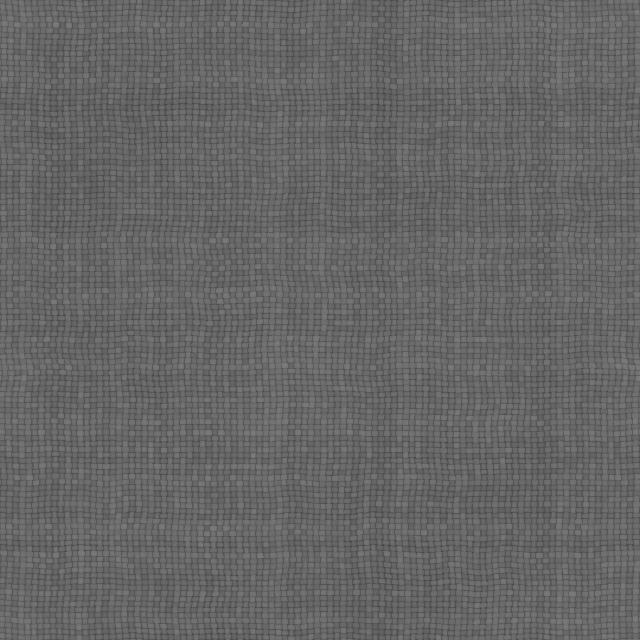
Give the GLSL for this texture, as a Shadertoy shader.

```glsl
// Grey plain-weave cloth with uneven threads, dark gaps and soft blotchy wear.

const vec2  THREADS     = vec2(100.0, 116.0); // threads across and down (even, so it tiles)
const vec2  HALF_WIDTH  = vec2(0.35, 0.42);   // half widths of warp and weft, in cells
const float WIDTH_VARY  = 0.07;               // width change between threads
const float WOBBLE      = 0.30;               // sideways drift, in cells
const float SOFTNESS    = 0.12;               // edge blur, in cells
const float THREAD_VARY = 0.018;              // tone change between threads
const float KNOT_VARY   = 0.022;              // tone change between crossings
const float BLOTCH      = 0.040;              // strength of broad wear
const float FIBRE       = 0.022;              // strength of fine grain
const vec3  GAP_COLOR   = vec3(0.27);
const vec3  UNDER_COLOR = vec3(0.345);
const vec3  EDGE_COLOR  = vec3(0.375);
const vec3  CREST_COLOR = vec3(0.435);

float hash(vec2 p) {
    vec3 q = fract(vec3(p.xyx) * 0.1031);
    q += dot(q, q.yzx + 33.33);
    return fract((q.x + q.y) * q.z);
}

// Value noise on the unit square that wraps after "cells" steps.
float noise(vec2 uv, vec2 cells, float seed) {
    vec2 p = uv * cells;
    vec2 i = floor(p);
    vec2 f = p - i;
    f = f * f * (3.0 - 2.0 * f);
    vec2 a = mod(i, cells) + seed;
    vec2 b = mod(i + 1.0, cells) + seed;
    return mix(mix(hash(a), hash(vec2(b.x, a.y)), f.x),
               mix(hash(vec2(a.x, b.y)), hash(b), f.x), f.y);
}

// Soft band around zero.
float band(float x, float halfWidth, float blur) {
    return 1.0 - smoothstep(halfWidth - blur, halfWidth + blur, abs(x));
}

vec3 weave(vec2 uv, vec2 pixel) {
    // Threads drift slightly, both broadly and locally
    vec2 drift = vec2(noise(uv, vec2(9.0, 24.0), 11.0), noise(uv, vec2(24.0, 9.0), 47.0)) - 0.5;
    vec2 p = uv * THREADS + drift * 2.0 * WOBBLE;
    vec2 cell = mod(floor(p), THREADS);
    vec2 f = fract(p) - 0.5;
    vec2 blur = max(vec2(SOFTNESS), 0.75 * pixel * THREADS);

    // Each thread has its own width and tone
    vec2 threadRandom = vec2(hash(vec2(cell.x, 301.0)), hash(vec2(517.0, cell.y))) - 0.5;
    vec2 halfWidth = HALF_WIDTH + 2.0 * WIDTH_VARY * threadRandom;
    float warp = band(f.x, halfWidth.x, blur.x);
    float weft = band(f.y, halfWidth.y, blur.y);

    // Warp and weft take turns on top
    bool warpOnTop = mod(cell.x + cell.y, 2.0) < 0.5;
    float over  = warpOnTop ? warp : weft;
    float under = warpOnTop ? weft : warp;
    vec2 acrossAlong = warpOnTop ? f : f.yx;
    float threadTone = warpOnTop ? threadRandom.x : threadRandom.y;

    // Rounded crest that dips at both ends
    float crest = (1.0 - 1.8 * acrossAlong.x * acrossAlong.x)
                * (1.0 - 2.4 * acrossAlong.y * acrossAlong.y);
    vec3 topColor = mix(EDGE_COLOR, CREST_COLOR, crest);
    topColor += 2.0 * THREAD_VARY * threadTone + 2.0 * KNOT_VARY * (hash(cell + 71.0) - 0.5);

    // Gaps open and close with the local slackness
    float slack = noise(uv, vec2(14.0), 83.0);
    vec3 gapColor = mix(GAP_COLOR, UNDER_COLOR, 0.5 * slack);
    return mix(mix(gapColor, UNDER_COLOR, under), topColor, over);
}

void mainImage(out vec4 fragColor, in vec2 fragCoord) {
    vec2 uv = fragCoord / iResolution.xy;
    vec3 color = weave(uv, 1.0 / iResolution.xy);

    // Broad wear, streaks along the threads and fine fibres
    float wear = 0.5 * noise(uv, vec2(5.0), 131.0) + 0.3 * noise(uv, vec2(13.0), 173.0)
               + 0.1 * noise(uv, vec2(40.0, 6.0), 211.0) + 0.1 * noise(uv, vec2(6.0, 40.0), 239.0);
    color += BLOTCH * (wear - 0.5);
    color += FIBRE * (noise(uv, vec2(230.0), 277.0) - 0.5);

    fragColor = vec4(clamp(color, 0.0, 1.0), 1.0);
}
```
